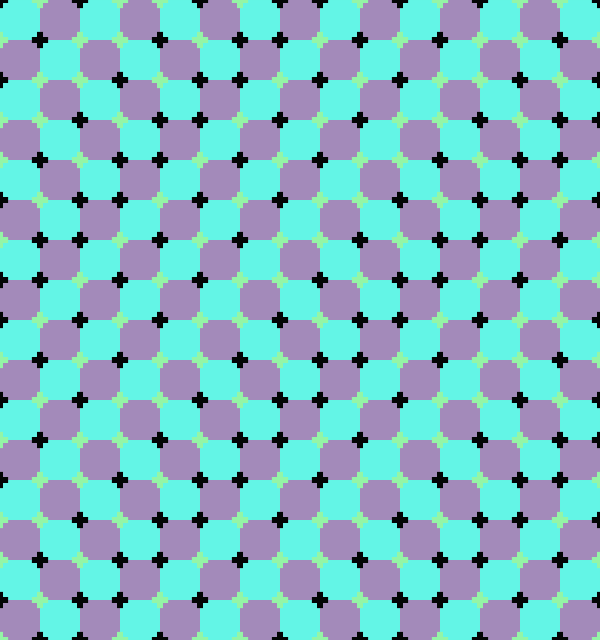
Give the GLSL for this pattern, as a WebGL 1 fragment shader.

```glsl
precision highp float;

uniform vec2 u_resolution;

const vec2 REPEATS = vec2(15.0, 16.0);
const float ARM_LENGTH = 0.203;
const float ARM_HALF_WIDTH = 0.075;
const float LONG_PERIOD = 18.0;
const float SHORT_PERIOD = 10.0;
const float RHYTHM_STEP = 0.39;
const float RHYTHM_PHASE = 0.38;
const float DARK_SHARE = 0.525;

const vec3 PURPLE = vec3(0.64, 0.54, 0.73);
const vec3 CYAN = vec3(0.39, 0.96, 0.90);
const vec3 BLACK = vec3(0.01, 0.02, 0.02);
const vec3 GREEN = vec3(0.58, 0.96, 0.65);

float boxDistance(vec2 p, vec2 halfSize) {
  vec2 d = abs(p) - halfSize;
  return length(max(d, 0.0)) + min(max(d.x, d.y), 0.0);
}

float crossDistance(vec2 p) {
  vec2 bar = vec2(ARM_LENGTH, ARM_HALF_WIDTH);
  return min(boxDistance(p, bar), boxDistance(p, bar.yx));
}

// 1 for dark crosses: a block of ten diagonals, then its first eight again
float darkDiagonal(float diagonal) {
  float beat = floor(mod(mod(diagonal + 0.5, LONG_PERIOD), SHORT_PERIOD));
  return step(fract(beat * RHYTHM_STEP + RHYTHM_PHASE), DARK_SHARE);
}

void main() {
  // Grid position, counted down from the top left
  vec2 uv = gl_FragCoord.xy / u_resolution;
  vec2 p = vec2(uv.x, 1.0 - uv.y) * REPEATS;
  vec2 pixel = REPEATS / u_resolution;
  float edge = max(pixel.x, pixel.y);

  // Nearest grid corner
  vec2 corner = floor(p + 0.5);
  vec2 local = p - corner;
  float diagonal = corner.x + corner.y;

  // Checkerboard with smoothed borders
  vec2 side = clamp(2.0 * local / pixel, -1.0, 1.0);
  float parity = 1.0 - 2.0 * floor(mod(diagonal + 0.5, 2.0));
  vec3 color = mix(PURPLE, CYAN, 0.5 + 0.5 * parity * side.x * side.y);

  // Crosses on the corners
  vec3 crossColor = mix(GREEN, BLACK, darkDiagonal(diagonal));
  float coverage = clamp(0.5 - crossDistance(local) / edge, 0.0, 1.0);
  color = mix(color, crossColor, coverage);

  gl_FragColor = vec4(color, 1.0);
}
```
